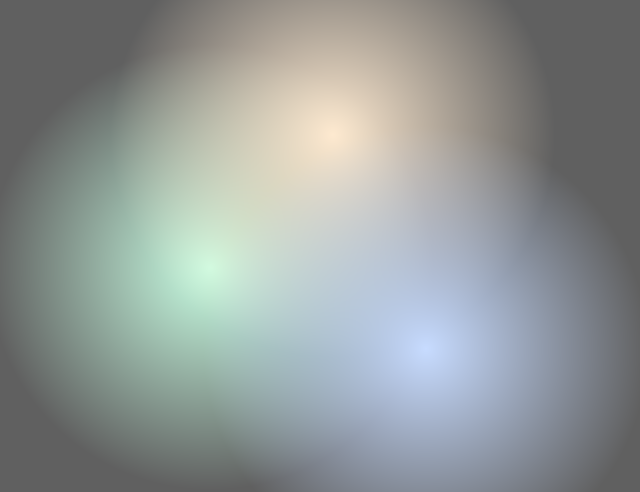
Write a Shadertoy shader that draws this background.

```glsl
// Three soft pastel glows (mint, peach, sky blue) overlapping on a grey ground.
// Each glow is a round, linear fade in opacity, layered back to front.
// Lengths are in canvas heights, with the origin at the lower left.

const vec3 GROUND = vec3(0.376);
const vec3 MINT   = vec3(0.785, 0.995, 0.890);
const vec3 PEACH  = vec3(0.995, 0.915, 0.815);
const vec3 SKY    = vec3(0.780, 0.860, 1.000);

const vec2 MINT_CENTER  = vec2(0.427, 0.456);
const vec2 PEACH_CENTER = vec2(0.676, 0.726);
const vec2 SKY_CENTER   = vec2(0.865, 0.291);

const float GLOW_RADIUS = 0.452;
const float REFERENCE_ASPECT = 512.0 / 394.0;

// Lays one glow over the colour beneath it.
vec3 addGlow(vec3 base, vec2 p, vec2 center, vec3 tint) {
    float opacity = clamp(1.0 - distance(p, center) / GLOW_RADIUS, 0.0, 1.0);
    return mix(base, tint, opacity);
}

void mainImage(out vec4 fragColor, in vec2 fragCoord) {
    // Keep the composition centred if the canvas aspect changes.
    vec2 p = fragCoord / iResolution.y;
    p.x += 0.5 * (REFERENCE_ASPECT - iResolution.x / iResolution.y);

    // Back to front
    vec3 color = GROUND;
    color = addGlow(color, p, MINT_CENTER, MINT);
    color = addGlow(color, p, PEACH_CENTER, PEACH);
    color = addGlow(color, p, SKY_CENTER, SKY);

    fragColor = vec4(color, 1.0);
}
```
